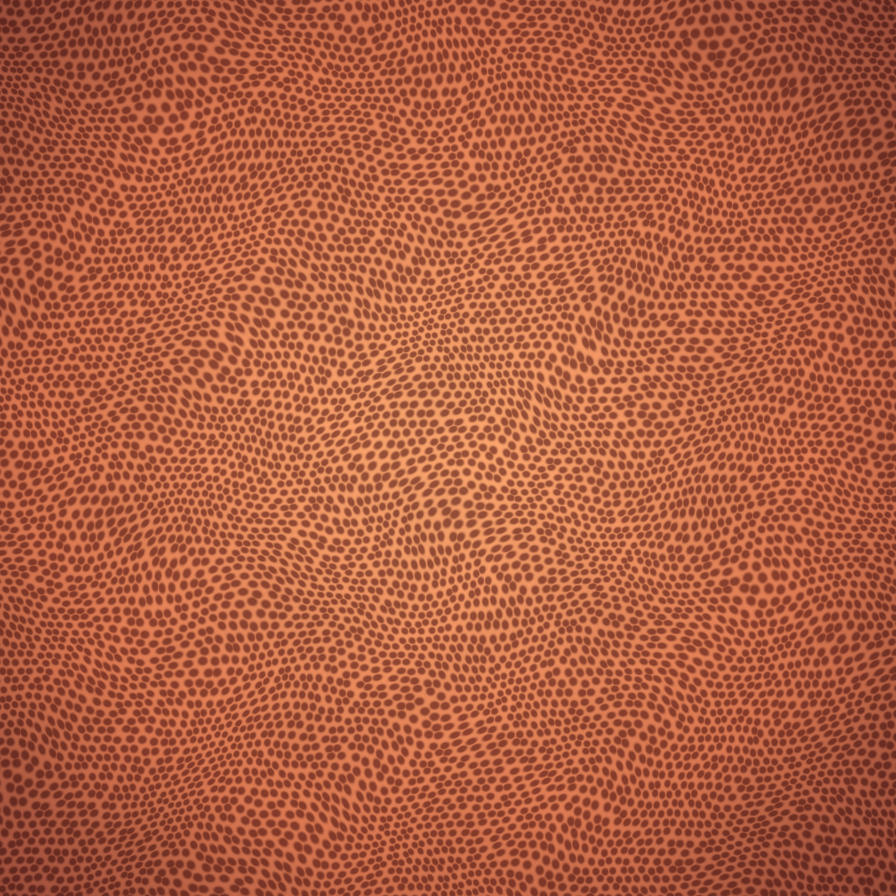
Reproduce this texture procedurally as a Shadertoy shader.

```glsl
const float COLUMNS = 88.0;
const float ROW_HEIGHT = 0.91;
const float JITTER = 0.34;

vec2 hash22(vec2 cell) {
    vec3 q = fract(cell.xyx * vec3(0.1031, 0.1030, 0.0973));
    q += dot(q, q.yzx + 33.33);
    return fract((q.xx + q.yz) * q.zy);
}

// Layered sines bend the rows so the grain drifts in patches
vec2 bendGrain(vec2 p) {
    vec2 broad = sin(p.yx * vec2(0.23, 0.21) + 1.7 * sin(p * 0.13 + vec2(0.4, 2.1)));
    vec2 fine = sin(p.yx * vec2(0.61, 0.53) + p * vec2(0.37, -0.41) + vec2(1.3, 4.2));
    return p + 0.85 * broad + 0.28 * fine;
}

// Distance to the nearest pit in a jittered, staggered lattice
float pitDistance(vec2 p, float rowHeight, float jitter) {
    float row = floor(p.y / rowHeight);
    float nearest = 8.0;
    for (int j = -1; j <= 1; j++) {
        float r = row + float(j);
        float stagger = 0.5 * mod(r, 2.0);
        float column = floor(p.x - stagger);
        for (int i = -1; i <= 1; i++) {
            vec2 cell = vec2(column + float(i), r);
            vec2 center = cell + 0.5 + jitter * (hash22(cell) - 0.5);
            center = vec2(center.x + stagger, center.y * rowHeight);
            nearest = min(nearest, length(p - center));
        }
    }
    return nearest;
}

// Warm central light falling off toward the corners
vec3 leatherColor(float radius) {
    vec3 glow = vec3(0.95, 0.62, 0.41);
    vec3 tan = vec3(0.84, 0.46, 0.31);
    vec3 shade = vec3(0.59, 0.29, 0.22);
    vec3 color = mix(glow, tan, smoothstep(0.0, 0.50, radius));
    return mix(color, shade, smoothstep(0.40, 0.74, radius));
}

void mainImage(out vec4 fragColor, in vec2 fragCoord) {
    vec2 uv = fragCoord / iResolution.xy;
    vec2 grain = bendGrain(uv * COLUMNS);
    float d = pitDistance(grain, ROW_HEIGHT, JITTER);

    // Soft pits and slightly raised ridges
    float pixel = COLUMNS / iResolution.y;
    float pit = 1.0 - smoothstep(0.24 - 0.2 * pixel, 0.50 + 0.2 * pixel, d);
    float ridge = smoothstep(0.48, 0.80, d);

    vec3 color = leatherColor(length(uv - vec2(0.49, 0.51)));
    color *= mix(vec3(1.0), vec3(0.62, 0.50, 0.53), pit);
    color *= 1.0 + 0.07 * ridge;

    // Faint broad mottling
    vec2 m = uv * 19.0;
    color *= 1.0 + 0.018 * sin(m.x + 2.0 * sin(m.y * 0.7)) * sin(m.y * 1.3 + sin(m.x));
    fragColor = vec4(clamp(color, 0.0, 1.0), 1.0);
}
```
